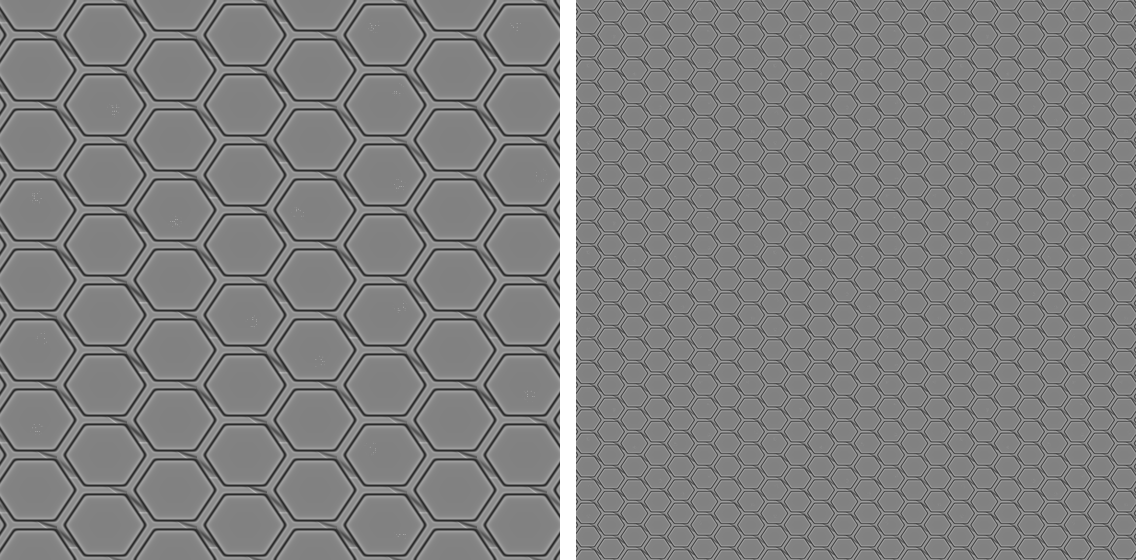
Left, the tile; right, the same tile 3 across and 3 down.
Give the GLSL for this pattern, as a three.js fragment shader.

```glsl
// Grey hexagonal plates in a moulded lattice: 8 staggered columns of 8 plates.
// A smooth hexagonal distance shapes rim, groove and ridge; twisted streaks mark
// the level and falling bars, and a few plates carry faint wrapped specks.
varying vec2 vUv;

float hash(vec2 p) {
  return fract(sin(dot(p, vec2(127.1, 311.7))) * 43758.5453);
}

// Projections on the three hexagon axes; each reaches 0.5 at the cell border
vec3 hexAxes(vec2 q) {
  return vec3(q.y, 0.75 * q.x + 0.5 * q.y, 0.75 * q.x - 0.5 * q.y);
}

float maxAxis(vec3 a) {
  a = abs(a);
  return max(a.x, max(a.y, a.z));
}

// Hexagonal distance with softly rounded corners
float roundHex(vec3 a) {
  vec3 e = exp(80.0 * (abs(a) - 0.5));
  return 0.5 + log(e.x + e.y + e.z) / 80.0;
}

float bell(float x, float width) {
  x /= width;
  return exp(-x * x);
}

// Offset from the nearest centre of one rectangular sublattice
vec2 wrapCell(vec2 p) {
  return mod(p + vec2(1.0, 0.5), vec2(2.0, 1.0)) - vec2(1.0, 0.5);
}

// Dark and bright diagonal streaks on the lattice bars
float barStreaks(vec2 p, vec2 q, vec3 a) {
  vec3 m = abs(a);
  if (m.z > max(m.x, m.y)) return 0.0;
  bool level = m.x > m.y;
  vec2 e = level ? q - vec2(0.0, 0.5 * sign(a.x))
                 : q - vec2(0.5, 0.25) * sign(a.y);
  float strength = 0.8 + 0.4 * hash(mod(floor((p - e) * 4.0 + 0.5), 32.0));
  float dark = level ? bell(e.x + 3.0 * e.y - 0.2, 0.065)
                     : bell(e.y + 0.77 * e.x - 0.035, 0.04);
  float bright = level ? bell(e.x + 1.36 * e.y - 0.1, 0.018)
                       : bell(e.y + 0.076, 0.013);
  return strength * (0.13 * bright - 0.23 * dark);
}

// Small clusters of pale specks on some plates
float specks(vec2 p, vec2 q) {
  vec2 id = mod(floor((p - q) * 2.0 + 0.5), 16.0);
  vec2 centre = 0.5 * vec2(hash(id + 3.1), hash(id + 7.7)) - 0.25;
  float cluster = step(0.72, hash(id)) * (1.0 - smoothstep(0.03, 0.12, length(q - centre)));
  vec2 g = p * 40.0;
  float dotMask = 1.0 - smoothstep(0.15, 0.5, length(fract(g) - 0.5));
  return cluster * dotMask * step(0.78, hash(mod(floor(g), 320.0) + 0.5));
}

void main() {
  vec2 p = vUv * 8.0;

  // Nearest plate of the two staggered sublattices
  vec2 q = wrapCell(p - vec2(0.5, 0.0));
  vec2 other = wrapCell(p - vec2(1.5, 0.5));
  if (maxAxis(hexAxes(other)) < maxAxis(hexAxes(q))) q = other;
  vec3 axes = hexAxes(q);
  float d = roundHex(axes);

  // Plate with a glow rising to its rim
  float rim = max(0.406 - d, 0.0);
  float plate = 0.507 + 0.125 * exp(-rim / 0.017) + 0.02 * exp(-rim / 0.07);
  plate += 0.14 * specks(p, q);

  // Lattice bar with a pale ridge along each side
  float bar = 0.55 + 0.09 * bell(d - 0.468, 0.012) + barStreaks(p, q, axes);

  // Dark groove between plate and bar
  float shade = mix(plate, bar, smoothstep(0.425, 0.45, d));
  shade = mix(shade, 0.16, bell(d - 0.4365, 0.0175));

  gl_FragColor = vec4(vec3(shade), 1.0);
}
```
